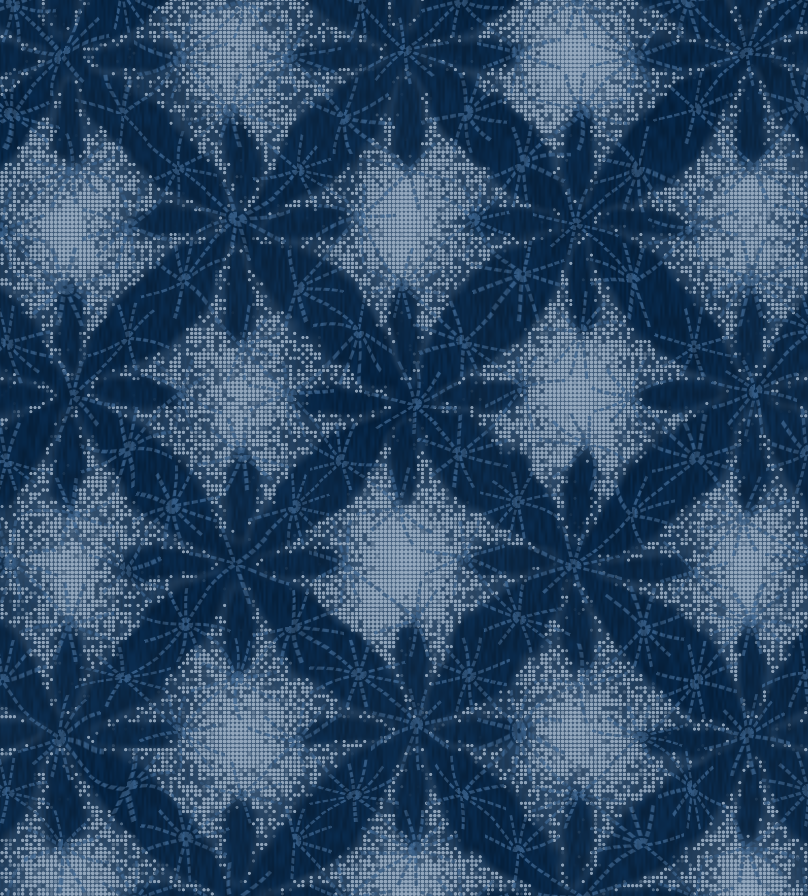
This pattern is drawn by a WebGL 1 fragment shader. Its source:

```glsl
precision highp float;
// Indigo shibori cloth: dithered four-point stars between dark lenses, with hemp-leaf stitching.
uniform vec2 u_resolution;

const vec2 HALF_REPEAT = vec2(0.1910, 0.1895); // node to star, canvas height = 1
const vec2 NODE_ORIGIN = vec2(0.4560, 0.5590);
const float DOT_PITCH = 0.0046;
const vec3 NAVY = vec3(0.030, 0.145, 0.265);
const vec3 HAZE = vec3(0.290, 0.395, 0.510);
const vec3 THREAD = vec3(0.240, 0.400, 0.570);
const vec3 CHALK = vec3(0.630, 0.705, 0.785);

float hash(vec2 p) {
  vec3 v = fract(vec3(p.xyx) * 0.1031);
  v += dot(v, v.yzx + 33.33);
  return fract((v.x + v.y) * v.z);
}

float noise(vec2 p) {
  vec2 i = floor(p), f = fract(p);
  f = f * f * (3.0 - 2.0 * f);
  return mix(mix(hash(i), hash(i + vec2(1.0, 0.0)), f.x),
             mix(hash(i + vec2(0.0, 1.0)), hash(i + 1.0), f.x), f.y);
}

// Nearest integer point whose coordinates have an even sum
vec2 nearestEven(vec2 q) {
  vec2 uv = floor(vec2(q.x + q.y, q.x - q.y) * 0.5 + 0.5);
  return vec2(uv.x + uv.y, uv.x - uv.y);
}

vec2 wobble(vec2 q, float scale, float amount) {
  return q + amount * (vec2(noise(q * scale + 17.0), noise(q * scale + 71.0)) - 0.5);
}

vec2 toCloth(vec2 p) {
  return (p - NODE_ORIGIN) / HALF_REPEAT;
}

// x: share of chalk dots, y: glow at the heart of the star
vec2 starDensity(vec2 q) {
  q = wobble(wobble(q, 2.3, 0.09), 9.0, 0.05);
  vec2 star = nearestEven(q - vec2(1.0, 0.0)) + vec2(1.0, 0.0);
  float vary = hash(star + 40.0);
  vec2 d = abs(q - star);
  float along = max(d.x, d.y), across = min(d.x, d.y);

  // Dark lens along each diagonal side
  float slide = along - across;
  float lens = (0.25 + 0.05 * vary) * pow(max(1.0 - slide * slide, 0.0), 1.3);
  float body = smoothstep(-0.04, 0.06, 1.0 - d.x - d.y - lens);

  // Dark petal on each axis
  float s = clamp((along - 0.27) / 0.62, 0.0, 1.0);
  float petalWidth = 0.075 * pow(4.0 * s * (1.0 - s), 0.7);
  float petal = 1.0 - smoothstep(-0.025, 0.045, across - petalWidth);
  petal *= smoothstep(0.24, 0.45, along) * (1.0 - smoothstep(0.82, 0.92, along));

  float node = smoothstep(0.05, 0.16, length(vec2(1.0 - along, across)));
  vec2 g = (q - star + 0.08 * (vary - 0.5)) * vec2(3.3, 2.4);
  float glow = exp(-dot(g, g)) * (0.75 + 0.4 * vary);
  float cloud = 0.42 + 0.26 * (noise(q * 5.0) - 0.5);
  float mask = body * node * (1.0 - 0.93 * petal);
  return vec2(mask * (cloud + 0.55 * glow), mask * glow);
}

// Dashed stitch from the joint towards tip
float stitch(vec2 d, vec2 tip, float pixel) {
  float len = length(tip);
  vec2 dir = tip / len;
  float t = dot(d, dir);
  float dist = abs(d.x * dir.y - d.y * dir.x);
  float line = 1.0 - smoothstep(0.008 - 0.5 * pixel, 0.008 + pixel, dist);
  float dash = smoothstep(0.12, 0.30, fract(t / 0.046)) * (1.0 - smoothstep(0.86, 1.0, fract(t / 0.046)));
  return line * dash * step(0.0, t) * step(t, len);
}

// Hemp-leaf rays around joints three to a half repeat
float hempLeaf(vec2 q, float pixel) {
  q = wobble(q, 2.7, 0.13);
  vec2 joint = nearestEven(q * 3.0);
  vec2 d = q - joint / 3.0;
  float wear = hash(joint * 3.0 + step(0.0, d) + 9.0);
  d = abs(d);
  float rays = stitch(d, vec2(0.055, 0.23), pixel) * step(0.25, wear);
  rays = max(rays, stitch(d, vec2(0.17, 0.165), pixel) * step(wear, 0.72));
  rays = max(rays, stitch(d, vec2(0.25, 0.075), pixel) * step(0.2, fract(wear * 7.0)));
  return rays;
}

// Chalk dots: each grid cell is on or off by its share
float chalkDots(vec2 p, float pixel) {
  vec2 grid = p / DOT_PITCH;
  vec2 id = floor(grid);
  float share = starDensity(toCloth((id + 0.5) * DOT_PITCH)).x;
  float on = smoothstep(-0.05, 0.12, share - mix(0.04, 0.85, hash(id)));
  float radius = 0.35 + 0.12 * share;
  float soft = 0.5 * pixel / DOT_PITCH;
  return on * (1.0 - smoothstep(radius - soft, radius + soft, length(fract(grid) - 0.5)));
}

void main() {
  float pixel = 1.0 / u_resolution.y;
  vec2 p = gl_FragCoord.xy * pixel;
  vec2 q = toCloth(p);
  vec2 density = starDensity(q);

  // Denim ground with a vertical grain
  float grain = noise(p * vec2(420.0, 75.0)) - 0.5;
  vec3 color = NAVY * (1.0 + 0.32 * grain) + 0.025 * (noise(p * 9.0) - 0.5);
  color = mix(color, HAZE, clamp(0.75 * density.x + 0.25 * density.y, 0.0, 1.0));

  color = mix(color, CHALK, 0.85 * chalkDots(p, pixel));
  float thread = hempLeaf(q, pixel / HALF_REPEAT.y);
  color = mix(color, THREAD * (0.9 + 0.3 * grain), 0.8 * thread);
  gl_FragColor = vec4(color, 1.0);
}
```
